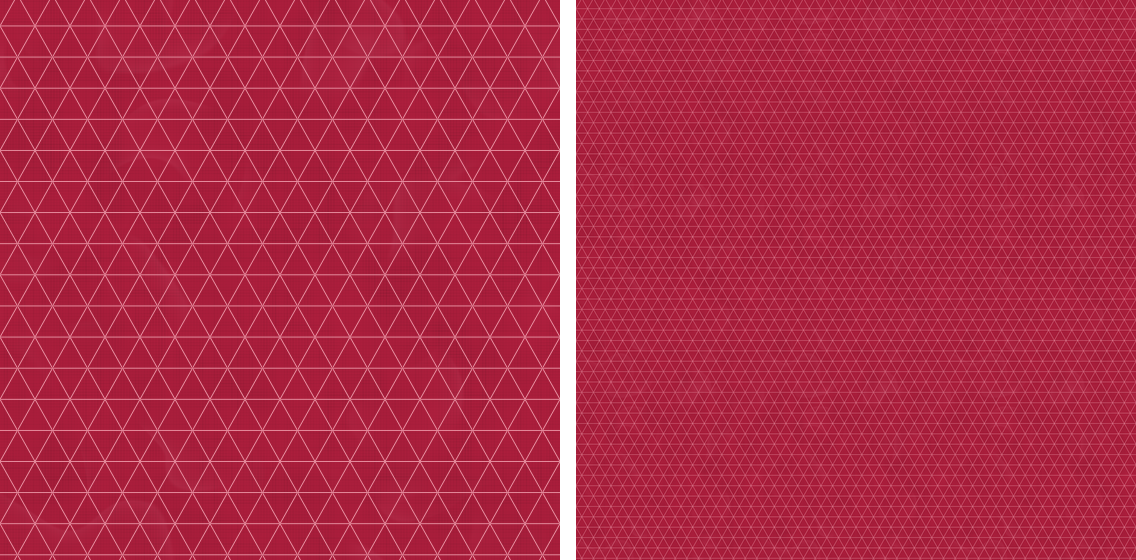
Left: one tile. Right: repeated 3 by 3.
A three.js fragment shader for this pattern:

```glsl
// Seamless crimson cloth with a fine pale grid of triangles, a thread weave and faint creases.
varying vec2 vUv;

const vec2 GRID = vec2(16.0, 18.0);       // triangles across, rows up (rows must be even)
const float ROW_SHIFT = 0.166;            // height of the lowest line, in rows
const float LINE_WIDTH = 0.0015;
const vec3 GROUND = vec3(0.635, 0.110, 0.222);
const vec3 LINE = vec3(0.94, 0.62, 0.68);
const vec3 CREASE = vec3(0.84, 0.42, 0.52);
const float THREADS = 192.0;
const float WEAVE_DEPTH = 0.09;
const float MOTTLE_DEPTH = 0.035;
const float CREASE_STRENGTH = 0.13;
const float TAU = 6.2831853;

float hash(vec2 p) {
  return fract(sin(dot(p, vec2(127.1, 311.7))) * 43758.55);
}

// Gradient of one lattice corner, dotted with the offset from it
float corner(vec2 cell, vec2 offset, vec2 period, float seed) {
  float angle = TAU * hash(mod(cell, period) + seed);
  return dot(vec2(cos(angle), sin(angle)), offset);
}

// Gradient noise that wraps after a whole number of cells
float noise(vec2 uv, vec2 period, float seed) {
  vec2 p = uv * period;
  vec2 i = floor(p);
  vec2 f = p - i;
  vec2 w = f * f * f * (f * (f * 6.0 - 15.0) + 10.0);
  vec2 e = vec2(1.0, 0.0);
  float low = mix(corner(i, f, period, seed), corner(i + e.xy, f - e.xy, period, seed), w.x);
  float high = mix(corner(i + e.yx, f - e.yx, period, seed), corner(i + e.xx, f - e.xx, period, seed), w.x);
  return mix(low, high, w.y);
}

// Distance to the nearest whole number
float toWhole(float x) {
  return abs(fract(x + 0.5) - 0.5);
}

// Distance to the nearest of the three families of lines
float triangleGrid(vec2 uv) {
  vec2 p = uv * GRID - vec2(0.5, ROW_SHIFT);
  float slantScale = length(vec2(GRID.x, 0.5 * GRID.y));
  float slant = min(toWhole(p.x + 0.5 * p.y), toWhole(p.x - 0.5 * p.y));
  return min(toWhole(p.y) / GRID.y, slant / slantScale);
}

// Pixel coverage of a line, right even when it is thinner than a pixel
float lineCoverage(float dist, float width, float pixel) {
  return clamp((0.5 * width - dist) / pixel + 0.5, 0.0, min(1.0, width / pixel));
}

// Dark threads both ways, each with its own strength
float weave(vec2 uv) {
  vec2 p = uv * THREADS;
  vec2 id = floor(p);
  vec2 profile = 0.5 - 0.5 * cos(TAU * p);
  vec2 strength = vec2(hash(vec2(id.x, 3.0)), hash(vec2(id.y, 57.0)));
  vec2 broken = 0.7 + 0.6 * vec2(noise(uv, vec2(64.0, 16.0), 5.0), noise(uv, vec2(16.0, 64.0), 9.0));
  return dot(profile * (0.3 + 0.7 * strength), broken);
}

// Folds: crisp on one side, fading out on the other, and only in patches
float crease(vec2 uv, vec2 period, float seed) {
  vec2 warp = vec2(noise(uv, vec2(4.0), seed + 1.0), noise(uv, vec2(4.0), seed + 2.0));
  vec2 q = uv + 0.12 * warp;
  float n = noise(q, period, seed);
  float fold = smoothstep(-0.03, 0.01, n) * exp(-9.0 * max(n, 0.0));
  return fold * smoothstep(0.02, 0.40, noise(uv, vec2(5.0), seed + 3.0));
}

void main() {
  float pixel = max(fwidth(vUv.x), 0.00001);

  // Cloth
  float mottle = noise(vUv, vec2(6.0), 21.0) + 0.5 * noise(vUv, vec2(14.0), 33.0);
  float patches = 0.8 + 0.7 * noise(vUv, vec2(9.0), 45.0);
  float threadFade = 1.0 - smoothstep(0.3, 0.6, pixel * THREADS);
  float threads = mix(0.65, weave(vUv), threadFade);
  vec3 color = GROUND * (1.06 + MOTTLE_DEPTH * mottle - WEAVE_DEPTH * patches * threads);

  // Triangle lines
  color = mix(color, LINE, lineCoverage(triangleGrid(vUv), LINE_WIDTH, pixel));

  // Creases over cloth and lines
  float folds = crease(vUv, vec2(5.0, 3.0), 61.0) + crease(vUv, vec2(3.0, 6.0), 83.0);
  color = mix(color, CREASE, CREASE_STRENGTH * min(folds, 1.0));

  gl_FragColor = vec4(color, 1.0);
}
```
